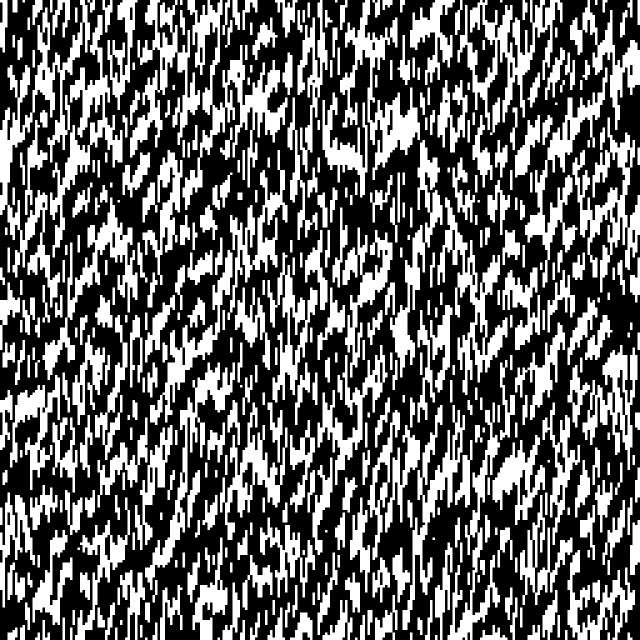
A Shadertoy shader for this texture:

```glsl
// Dense vertical white streaks on black, cut into small square cells.
// Every column carries its own layered sines along y; neighbouring columns
// leak into each other a little, and the sum is thresholded to two tones.

#define CELLS 256.0       // cells per canvas height
#define WAVES 6           // sines layered in each column
#define FREQ_MIN 2.0      // slowest sine, cycles per canvas height
#define FREQ_MAX 19.0     // fastest sine, cycles per canvas height
#define REACH 3           // columns that leak in from each side
#define LEAK 0.18         // strength of the nearest neighbours
#define SLANT 1.5         // lean of the clumps, cells per column
#define THRESHOLD 0.28    // in standard deviations; higher is darker
#define INK vec3(0.0)
#define STREAK vec3(1.0)

const float TAU = 6.2831853;

vec2 hash22(vec2 p) {
    vec3 q = fract(p.xyx * vec3(0.1031, 0.1030, 0.0973));
    q += dot(q, q.yzx + 33.33);
    return fract((q.xx + q.yz) * q.zy);
}

// Layered sines along one column, scaled to unit variance
float columnWave(float column, float y) {
    float sum = 0.0;
    for (int i = 0; i < WAVES; i++) {
        vec2 rnd = hash22(vec2(column + 37.0, float(i) * 17.0 + 5.0));
        float freq = mix(FREQ_MIN, FREQ_MAX, rnd.x);
        sum += sin(TAU * (freq * y + rnd.y));
    }
    return sum * sqrt(2.0 / float(WAVES));
}

// 1 inside a streak, 0 outside, constant over each cell
float streakMask(vec2 uv) {
    vec2 cell = floor(uv * CELLS);
    float sum = 0.0;
    float energy = 0.0;
    for (int k = -REACH; k <= REACH; k++) {
        float offset = float(k);
        float weight = k == 0 ? 1.0 : LEAK / abs(offset);
        float y = (cell.y + 0.5 + offset * SLANT) / CELLS;
        sum += weight * columnWave(cell.x + offset, y);
        energy += weight * weight;
    }
    return step(THRESHOLD, sum / sqrt(energy));
}

void mainImage(out vec4 fragColor, in vec2 fragCoord) {
    // Four samples per pixel smooth the cell edges at any canvas size
    float coverage = 0.0;
    for (int s = 0; s < 4; s++) {
        vec2 jitter = vec2(s & 1, s >> 1) * 0.5 - 0.25;
        coverage += 0.25 * streakMask((fragCoord + jitter) / iResolution.y);
    }
    fragColor = vec4(mix(INK, STREAK, coverage), 1.0);
}
```
